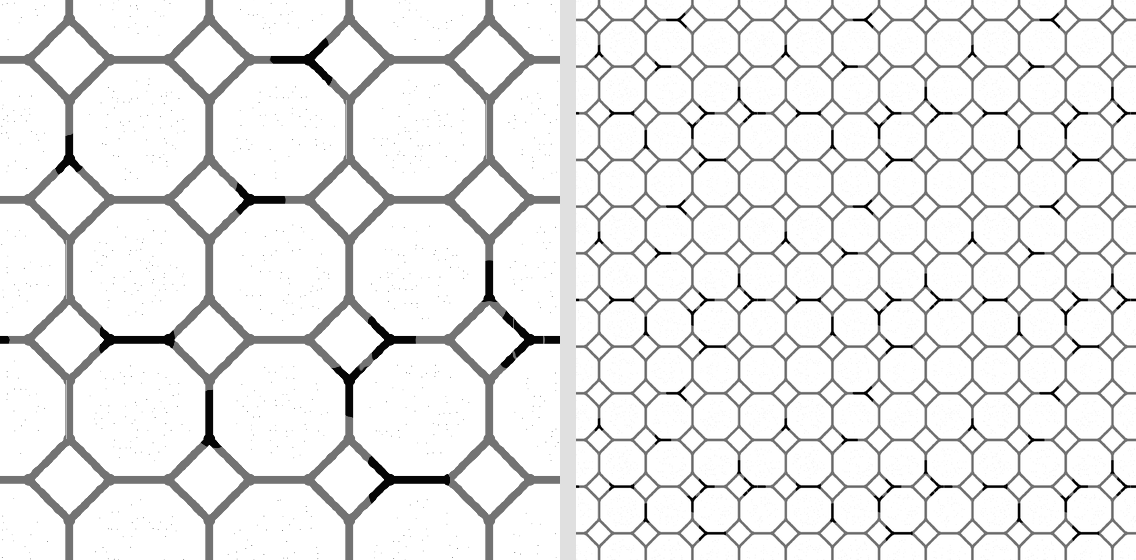
Left: one tile. Right: repeated 3 by 3.
Give the GLSL for this pattern, as a WebGL 1 fragment shader.

```glsl
precision highp float;
// Octagon-and-diamond lattice: grey bars join small diamond rings, leaving
// white octagons. Outlines come from distance functions; hashed, wrapping
// patches ink parts of the lines black and fine specks dust the octagons.

uniform vec2 u_resolution;

// Lengths are in cells (one repeat = 1.0)
const float REPEATS = 4.0;
const vec2 DIAMOND_ORIGIN = vec2(0.495, 0.573);
const float DIAMOND_REACH = 0.29;
const float LINE_HALF = 0.028;
const float JOINT_RADIUS = 0.042;
const float EDGE_ROUGHNESS = 0.007;
const float INK_CHANCE = 0.52;
const float INK_MIN = 0.13;
const float INK_MAX = 0.29;
const float INK_RAGGED = 0.09;
const float SLIVER_CHANCE = 0.25;
const float SPECK_GRID = 24.0;
const float SPECK_CHANCE = 0.24;
const float SPECK_RADIUS = 0.0036;
const float SPECK_SPREAD = 0.4;
const vec3 PAPER = vec3(1.0);
const vec3 LINE_GREY = vec3(0.45);
const vec3 INK_BLACK = vec3(0.02);
const vec3 SLIVER_LIGHT = vec3(0.76);

vec3 hash3(vec2 p) {
  vec3 h = fract(p.xyx * vec3(0.1031, 0.1030, 0.0973));
  h += dot(h, h.yxz + 33.33);
  return fract((h.xxy + h.yzz) * h.zyx);
}

// Value noise that wraps with the canvas for whole frequencies
float wrapNoise(vec2 p, float frequency) {
  float period = frequency * REPEATS;
  vec2 cell = floor(p * frequency);
  vec2 f = fract(p * frequency);
  f = f * f * (3.0 - 2.0 * f);
  float a = hash3(mod(cell, period)).x;
  float b = hash3(mod(cell + vec2(1.0, 0.0), period)).x;
  float c = hash3(mod(cell + vec2(0.0, 1.0), period)).x;
  float d = hash3(mod(cell + 1.0, period)).x;
  return mix(mix(a, b, f.x), mix(c, d, f.x), f.y);
}

float coverage(float dist, float px) {
  return 1.0 - smoothstep(-0.5 * px, 0.5 * px, dist);
}

// Distance to the lattice; diamonds sit on whole coordinates
float latticeDistance(vec2 p) {
  vec2 q = abs(fract(p + 0.5) - 0.5);
  float diamond = (q.x + q.y - DIAMOND_REACH) * 0.70711;
  float rough = (wrapNoise(p, 40.0) - 0.5) * EDGE_ROUGHNESS;
  float ring = abs(diamond) - LINE_HALF + rough;
  float bar = max(min(q.x, q.y) - LINE_HALF, -diamond);
  vec2 toJoint = vec2(max(q.x, q.y) - DIAMOND_REACH, min(q.x, q.y));
  float joint = length(toJoint) - JOINT_RADIUS;
  return min(min(ring, bar), joint);
}

// Distance to the inked patches, scattered along the bars
float inkDistance(vec2 p) {
  float dist = 1.0;
  for (int j = -1; j <= 1; j++) {
    for (int i = -1; i <= 1; i++) {
      for (int k = 0; k < 2; k++) {
        vec2 cell = floor(p) + vec2(float(i), float(j));
        vec3 rnd = hash3(mod(cell, REPEATS) + 17.0 * float(k) + 5.0);
        vec2 along = k == 0 ? vec2(1.0, 0.0) : vec2(0.0, 1.0);
        vec2 center = cell + along * (0.25 + 0.5 * rnd.y);
        float patchDist = length(p - center) - mix(INK_MIN, INK_MAX, rnd.z);
        if (rnd.x < INK_CHANCE) dist = min(dist, patchDist);
      }
    }
  }
  dist += (wrapNoise(p, 13.0) - 0.5) * INK_RAGGED;
  // Thin curved scratches that let the grey show through
  float scratch = 0.04 - abs(wrapNoise(p, 9.0) - 0.5);
  float scratchZone = wrapNoise(p + 0.37, 3.0) - 0.72;
  return max(dist, min(scratch, scratchZone) * 0.2);
}

// Light sliver near the left edge of some upright bars
float sliver(vec2 p, float px) {
  vec2 bar = vec2(floor(p.x + 0.5), floor(p.y));
  float chosen = step(hash3(mod(bar, REPEATS) + 71.0).y, SLIVER_CHANCE);
  float outsideDiamond = step(DIAMOND_REACH, 0.5 - abs(fract(p.y) - 0.5));
  float offset = abs(p.x - bar.x + 0.75 * LINE_HALF);
  return chosen * outsideDiamond * coverage(offset - 0.003, px);
}

// Tiny dots kept near the octagon centres
float specks(vec2 p, float px) {
  vec2 cell = floor(p * SPECK_GRID);
  vec3 rnd = hash3(mod(cell, SPECK_GRID * REPEATS) + 131.0);
  vec2 center = (cell + 0.2 + 0.6 * rnd.yz) / SPECK_GRID;
  float fromMiddle = length(fract(center) - 0.5);
  float chance = SPECK_CHANCE * (1.0 - smoothstep(0.75, 1.0, fromMiddle / SPECK_SPREAD));
  float dot1 = coverage(length(p - center) - SPECK_RADIUS, px);
  return dot1 * step(rnd.x, chance) * mix(0.3, 0.9, fract(rnd.y * 7.0));
}

void main() {
  vec2 p = gl_FragCoord.xy / u_resolution * REPEATS - DIAMOND_ORIGIN;
  float px = REPEATS / min(u_resolution.x, u_resolution.y);

  vec3 lineColor = mix(LINE_GREY, SLIVER_LIGHT, sliver(p, px));
  lineColor = mix(lineColor, INK_BLACK, coverage(inkDistance(p), px));
  vec3 color = mix(PAPER, LINE_GREY, specks(p, px));
  color = mix(color, lineColor, coverage(latticeDistance(p), px));
  gl_FragColor = vec4(color, 1.0);
}
```
